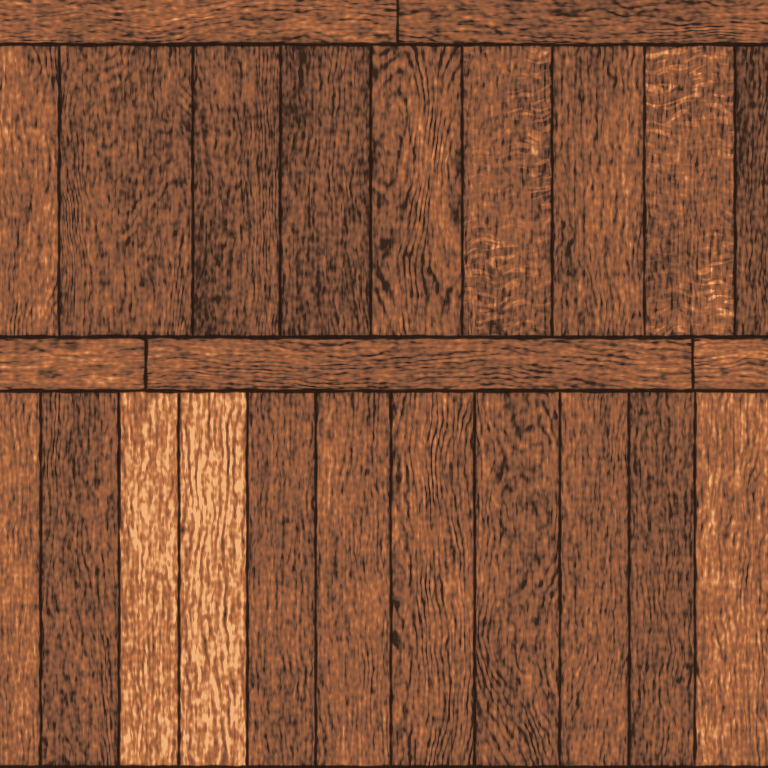
Reproduce this texture procedurally as a WebGL 2 fragment shader.

```glsl
#version 300 es
precision highp float;

uniform vec2 u_resolution;
out vec4 fragColor;

struct Board { float start, end, tone, figure, mark, seed; };

const vec3 SEAM = vec3(0.14, 0.09, 0.065);
const vec3 WOOD[6] = vec3[6](
  vec3(0.22, 0.15, 0.11), vec3(0.38, 0.25, 0.185), vec3(0.52, 0.335, 0.235),
  vec3(0.63, 0.38, 0.24), vec3(0.77, 0.48, 0.29), vec3(0.95, 0.70, 0.47));

// Each board: right edge, tone, swirl of figure, vein strength (below 0: pale flecks)
const vec4 LOWER[11] = vec4[11](
  vec4(0.053, 0.62, 0.05, 0.20), vec4(0.155, 0.46, 0.40, 0.30),
  vec4(0.233, 0.87, 0.12, 0.35), vec4(0.322, 0.95, 0.15, 0.90),
  vec4(0.411, 0.52, 0.05, 0.25), vec4(0.509, 0.57, 0.25, 0.35),
  vec4(0.618, 0.57, 0.60, 0.85), vec4(0.729, 0.51, 0.70, 0.60),
  vec4(0.819, 0.52, 0.50, 0.15), vec4(0.905, 0.45, 0.15, 0.25),
  vec4(1.050, 0.72, 0.30, 0.50));
const vec4 UPPER[11] = vec4[11](
  vec4(0.077, 0.60, 0.50, 0.45), vec4(0.251, 0.43, 1.00, 0.25),
  vec4(0.365, 0.38, 0.60, 0.20), vec4(0.483, 0.34, 0.25, 0.10),
  vec4(0.602, 0.53, 1.50, 0.90), vec4(0.719, 0.42, 0.30, -0.90),
  vec4(0.839, 0.52, 0.15, 0.35), vec4(0.957, 0.47, 0.30, -1.00),
  vec4(1.050, 0.36, 0.30, 0.20), vec4(2.0), vec4(3.0));

float hash(float n) { return fract(sin(n * 91.7) * 4375.85); }

vec2 gradient(vec2 cell) {
  float angle = 6.2832 * fract(sin(dot(cell, vec2(127.1, 311.7))) * 43758.5);
  return vec2(cos(angle), sin(angle));
}

float noise(vec2 p) {
  vec2 i = floor(p), f = p - i;
  vec2 w = f * f * f * (f * (f * 6.0 - 15.0) + 10.0);
  vec2 e = vec2(1.0, 0.0);
  float low = mix(dot(gradient(i), f), dot(gradient(i + e), f - e), w.x);
  float high = mix(dot(gradient(i + e.yx), f - e.yx), dot(gradient(i + 1.0), f - 1.0), w.x);
  return 1.4 * mix(low, high, w.y);
}

vec3 woodColor(float tone) {
  float t = clamp(tone, 0.0, 1.0) * 5.0;
  int i = min(int(t), 4);
  return mix(WOOD[i], WOOD[i + 1], t - float(i));
}

Board pickUpright(vec4 row[11], float x, float seed) {
  Board b = Board(-0.05, row[0].x, row[0].y, row[0].z, row[0].w, seed);
  for (int i = 0; i < 10; i++) {
    if (x > row[i].x) {
      vec4 next = row[i + 1];
      b = Board(row[i].x, next.x, next.y, next.z, next.w, seed + float(i) + 1.0);
    }
  }
  return b;
}

Board pickRail(vec2 joints, float x, float tone, float seed) {
  float count = step(joints.x, x) + step(joints.y, x);
  float start = count < 0.5 ? -0.05 : count < 1.5 ? joints.x : joints.y;
  float end = count < 0.5 ? joints.x : count < 1.5 ? joints.y : 1.05;
  return Board(start, end, tone + 0.07 * abs(count - 1.0), 0.5, 0.4, seed + count);
}

// Pale ray flecks, thin and bowed, crossing the fibres
float flecks(vec2 g, vec2 s, float tilt) {
  float bow = 0.012 * noise(g * vec2(24.0, 9.0) + s) + g.x * tilt;
  float ray = noise(vec2(g.x * 34.0, (g.y + bow) * 105.0) + s);
  float fine = noise(vec2(g.x * 55.0, (g.y + bow) * 150.0) - s);
  float patches = smoothstep(-0.3, 0.3, noise(g * vec2(10.0, 8.0) - s));
  return (0.35 + 0.65 * patches) * smoothstep(0.1, 0.5, max(ray, 0.9 * fine));
}

// Tone of the wood; g.x runs across the fibres, g.y along them
float grainTone(vec2 g, Board b) {
  vec2 s = vec2(b.seed * 7.3, b.seed * 3.7);
  float tilt = (hash(b.seed) - 0.5) * 0.4;
  float bold = max(b.mark, 0.0);
  float rings = g.x + b.figure * (0.11 * noise(g * vec2(9.0, 2.8) + s) + tilt * g.y);
  rings += 0.007 * noise(g * vec2(35.0, 14.0) + s) + 0.003 * noise(g * vec2(110.0, 60.0) + s);
  float frequency = mix(125.0, 85.0, bold) / (1.0 + 0.4 * max(b.figure - 0.7, 0.0));
  float vein = 0.5 + 0.5 * sin(6.2832 * (rings * frequency + 0.6 * noise(g * 16.0 + s)));
  vein *= vein * clamp(0.8 + 1.1 * noise(g * vec2(60.0, 14.0) + s), 0.0, 1.4);

  float tone = b.tone - vein * (0.14 + 0.28 * bold);
  tone += 0.13 * noise(g * vec2(14.0, 6.0) + s);
  tone += 0.13 * noise(vec2(rings * 75.0, g.y * 4.0) + s);

  // Fibres, grit and dark pores
  tone += 0.22 * noise(g * vec2(215.0, 30.0) + s);
  tone += 0.20 * noise(g * vec2(190.0, 130.0) + s);
  tone += 0.10 * noise(g * 75.0 - s);
  tone -= 0.20 * smoothstep(0.15, 0.55, noise(g * vec2(240.0, 60.0) - s));
  return tone + 0.36 * max(-b.mark, 0.0) * flecks(g, s, 0.6 * tilt);
}

void main() {
  vec2 uv = gl_FragCoord.xy / u_resolution;
  float pixel = 1.0 / u_resolution.y;
  vec2 p = uv + 0.0009 * vec2(noise(uv * 24.0), noise(uv * 24.0 + 40.0));

  // Two rows of upright boards, each topped by a lying rail
  Board b;
  vec2 rowSpan;
  bool rail = false;
  if (p.y < 0.491) {
    b = pickUpright(LOWER, p.x, 3.0);
    rowSpan = vec2(0.001, 0.491);
  } else if (p.y < 0.561) {
    b = pickRail(vec2(0.190, 0.902), p.x, 0.53, 21.0);
    rowSpan = vec2(0.491, 0.561);
    rail = true;
  } else if (p.y < 0.942) {
    b = pickUpright(UPPER, p.x, 31.0);
    rowSpan = vec2(0.561, 0.942);
  } else {
    b = pickRail(vec2(0.518, 1.04), p.x, 0.50, 51.0);
    rowSpan = vec2(0.942, 1.02);
    rail = true;
  }
  float tone = grainTone(rail ? uv.yx : uv, b);

  // Soft worn joints with grime along the board edges
  float side = min(p.x - b.start, b.end - p.x);
  float level = min(p.y - rowSpan.x, rowSpan.y - p.y);
  float edge = min(side, level - 0.0006);
  tone -= 0.20 * exp(-max(edge, 0.0) * 260.0);
  float width = 0.0011 + 0.0012 * noise(uv * 60.0);
  float joint = 1.0 - smoothstep(width - 0.0008, width + 0.0008 + pixel, edge);
  fragColor = vec4(mix(woodColor(tone), SEAM, joint * 0.9), 1.0);
}
```
